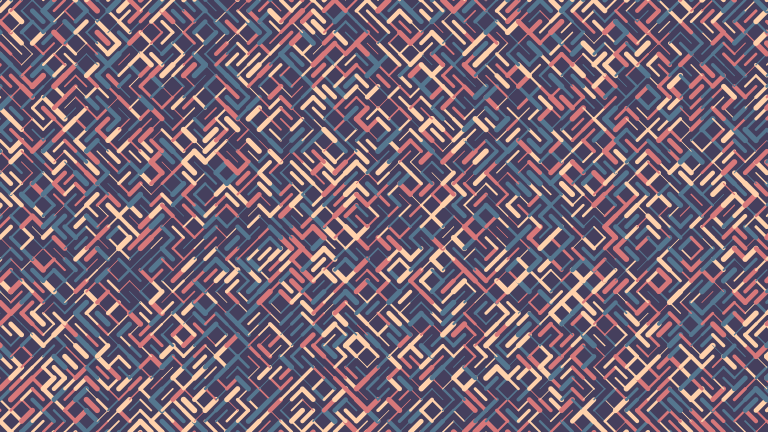
Reproduce this pattern procedurally as a Shadertoy shader.

```glsl
// Diagonal maze: every grid cell holds one round-capped stroke that leans
// left or right at random, with its own thickness and one of three inks.
// Strokes spill past their cells, so each pixel also gathers its neighbours.

#define ROWS 40.0            // cells along the canvas height
#define MIN_WIDTH 0.06       // thinnest stroke, in cells
#define MAX_WIDTH 0.52       // thickest stroke, in cells
#define LEAN_RIGHT 0.5       // share of strokes rising to the right
#define GROUND vec3(0.270, 0.248, 0.363)
#define BLUE   vec3(0.335, 0.465, 0.560)
#define CORAL  vec3(0.845, 0.470, 0.480)
#define CREAM  vec3(1.000, 0.820, 0.670)

// Three independent random values in 0..1 for a cell
vec3 hash32(vec2 cell) {
    vec3 p = fract(cell.xyx * vec3(0.1031, 0.1030, 0.0973));
    p += dot(p, p.yxz + 33.33);
    return fract((p.xxy + p.yzz) * p.zyx);
}

// Distance from p to a segment running from -tip to +tip
float segmentDistance(vec2 p, vec2 tip) {
    float along = clamp(dot(p, tip) / dot(tip, tip), -1.0, 1.0);
    return length(p - tip * along);
}

vec3 pickInk(float r) {
    return r < 1.0 / 3.0 ? BLUE : r < 2.0 / 3.0 ? CORAL : CREAM;
}

void mainImage(out vec4 fragColor, in vec2 fragCoord) {
    float pixel = ROWS / iResolution.y;
    vec2 p = fragCoord * pixel;
    vec2 home = floor(p);
    vec3 color = GROUND;

    // Paint the strokes of the 3 x 3 neighbourhood in scan order
    for (int y = -1; y <= 1; y++) {
        for (int x = -1; x <= 1; x++) {
            vec2 cell = home + vec2(x, y);
            vec3 rnd = hash32(cell + 17.0);
            vec2 tip = vec2(rnd.x < LEAN_RIGHT ? 0.5 : -0.5, 0.5);
            float radius = 0.5 * mix(MIN_WIDTH, MAX_WIDTH, rnd.y);
            float edge = segmentDistance(p - cell - 0.5, tip) - radius;
            float coverage = clamp(0.5 - edge / pixel, 0.0, 1.0);
            color = mix(color, pickInk(rnd.z), coverage);
        }
    }
    fragColor = vec4(color, 1.0);
}
```
